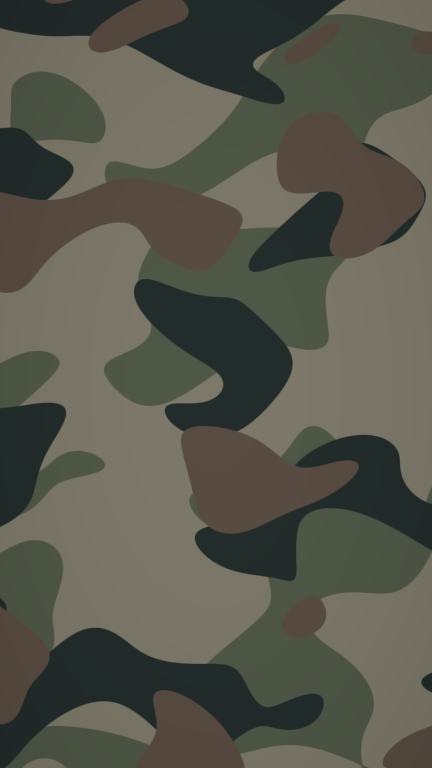
Give the GLSL for this pattern, as a Shadertoy shader.

```glsl
// Woodland camouflage: flat layers of rounded, lobed patches with a soft vignette.

float hash(float n) {
    return fract(sin(n * 127.1) * 4375.85);
}

// Sum of random plane waves, scaled to zero mean and unit variance.
float waveField(vec2 p, float seed) {
    p += 0.035 * sin(11.0 * p.yx + seed * vec2(1.7, 2.9));  // bend lobes into hooks
    p *= vec2(0.85, 1.2);                                   // stretch sideways
    float sum = 0.0, power = 0.0;
    const int WAVES = 28;
    for (int i = 0; i < WAVES; i++) {
        float n = float(i);
        float freq = mix(1.3, 5.0, (n + hash(n + seed)) / float(WAVES));
        float angle = 2.4 * n + seed;
        float amp = pow(freq, -1.5);
        float phase = hash(n * 1.37 + seed * 3.1 + 5.0);
        sum += amp * cos(6.2832 * (freq * dot(p, vec2(cos(angle), sin(angle))) + phase));
        power += 0.5 * amp * amp;
    }
    return sum * inversesqrt(power);
}

// Smooth-edged coverage of the region where the field exceeds a level.
float patchMask(vec2 p, float seed, float level) {
    float f = waveField(p, seed) - level;
    float w = 0.75 * fwidth(f) + 1e-5;
    return smoothstep(-w, w, f);
}

void mainImage(out vec4 fragColor, in vec2 fragCoord) {
    vec2 p = fragCoord / iResolution.x;
    vec2 uv = fragCoord / iResolution.xy;

    const vec3 TAN   = vec3(0.475, 0.460, 0.402);
    const vec3 GREEN = vec3(0.302, 0.333, 0.270);
    const vec3 BLACK = vec3(0.130, 0.168, 0.160);
    const vec3 BROWN = vec3(0.338, 0.290, 0.250);

    // Levels are Gaussian quantiles, so each layer covers a chosen share.
    vec3 color = TAN;
    color = mix(color, GREEN, patchMask(p, 3.3, 0.245));
    color = mix(color, BLACK, patchMask(p, 11.6, 0.637));
    color = mix(color, BROWN, patchMask(p, 24.1, 0.994));

    // Gentle darkening toward the corners
    vec2 c = uv - 0.5;
    color *= 1.03 - 0.24 * dot(c, c);

    fragColor = vec4(color, 1.0);
}
```
